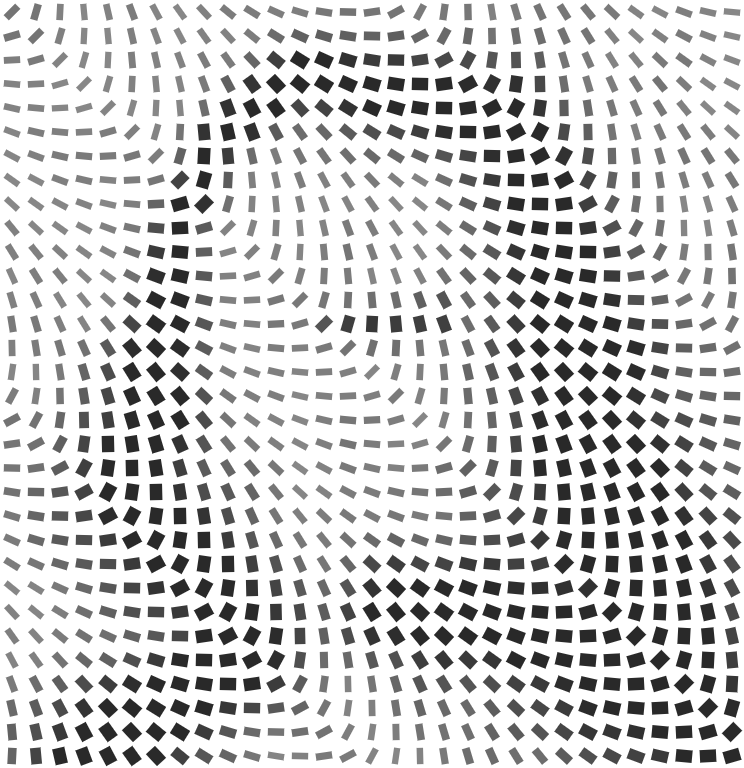
Reproduce this pattern procedurally as a Shadertoy shader.

```glsl
// Grid of rotating grey dashes whose weight follows a winding ink band

vec2 hashGradient(vec2 p) {
    vec3 q = fract(p.xyx * vec3(0.1031, 0.1030, 0.0973));
    q += dot(q, q.yzx + 33.33);
    float a = 6.2832 * fract((q.x + q.y) * q.z);
    return vec2(cos(a), sin(a));
}

float gradientNoise(vec2 p) {
    vec2 i = floor(p), f = p - i;
    vec2 w = f * f * f * (f * (f * 6.0 - 15.0) + 10.0);
    vec2 e = vec2(1, 0);
    float low = mix(dot(hashGradient(i), f),
                    dot(hashGradient(i + e), f - e), w.x);
    float high = mix(dot(hashGradient(i + e.yx), f - e.yx),
                     dot(hashGradient(i + 1.0), f - 1.0), w.x);
    return mix(low, high, w.y);
}

// Soft stroke between two points; z is the radius at each end
float softStroke(vec2 p, vec3 a, vec3 b) {
    vec2 along = b.xy - a.xy;
    float t = clamp(dot(p - a.xy, along) / dot(along, along), 0.0, 1.0);
    vec3 nearest = mix(a, b, t);
    float d = length(p - nearest.xy) / nearest.z;
    return exp(-d * d);
}

// Darkness of a cell, from column and row counted from the top left
float inkAmount(vec2 cell) {
    const int COUNT = 14;
    vec3 band[COUNT] = vec3[COUNT](
        vec3(16, 24.8, 2.5), vec3(23, 26, 4), vec3(29, 30, 3.5),
        vec3(25, 21, 5), vec3(23.6, 14, 3.7), vec3(22.7, 9.5, 2.9),
        vec3(20.5, 4.2, 2.4), vec3(12, 2.6, 1.6), vec3(8.4, 5.5, 1),
        vec3(6.9, 9, 1), vec3(6.4, 13, 1.6), vec3(5, 20, 3.3),
        vec3(10, 26.5, 2.7), vec3(3, 31, 2.7));
    float ink = 0.65 * softStroke(cell, vec3(13.5, 13, 0.8), vec3(18, 12.8, 1));
    for (int i = 1; i < COUNT; i++)
        ink = max(ink, softStroke(cell, band[i - 1], band[i]));
    float wear = gradientNoise(cell * 0.37 + 4.3);
    return clamp(1.15 * ink + 0.06 + 0.28 * wear, 0.0, 1.0);
}

// Slow turn along the diagonal, with a quick swing at each crest
float dashAngle(vec2 cell) {
    float u = cell.x - cell.y;
    float n = u - 16.5 * round(u / 16.5);
    return radians(45.0 + 7.5 * n + 28.0 * tanh(n));
}

void mainImage(out vec4 fragColor, in vec2 fragCoord) {
    // 32 square cells down the canvas
    vec2 grid = fragCoord / iResolution.y * 32.0;
    vec2 cell = floor(grid);
    vec2 local = grid - cell - 0.5;
    cell.y = 31.0 - cell.y;

    // Rotated rectangle
    float angle = dashAngle(cell);
    float ink = inkAmount(cell);
    vec2 dir = vec2(cos(angle), sin(angle));
    vec2 p = vec2(dot(local, dir), dot(local, vec2(-dir.y, dir.x)));
    vec2 q = abs(p) - vec2(0.34, mix(0.13, 0.26, ink));
    float d = length(max(q, 0.0)) + min(max(q.x, q.y), 0.0);

    float pixel = 32.0 / iResolution.y;
    float mask = clamp(0.5 - d / pixel, 0.0, 1.0);
    float grey = mix(0.53, 0.16, ink);
    fragColor = vec4(vec3(mix(1.0, grey, mask)), 1.0);
}
```
